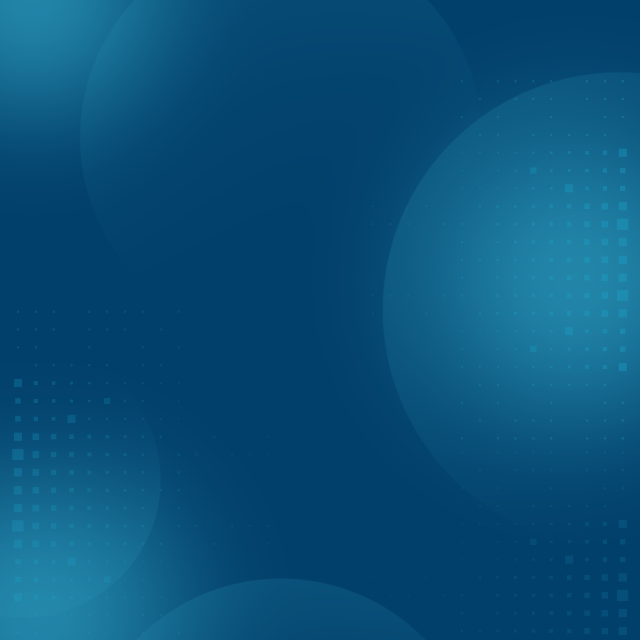
Give the GLSL for this background, as a Shadertoy shader.

```glsl
const vec3 DEEP_BLUE = vec3(0.005, 0.25, 0.42);
const vec3 GLOW_TEAL = vec3(0.16, 0.58, 0.71);
const vec3 DOT_CYAN = vec3(0.10, 0.65, 0.80);

const float GLOW_STRENGTH = 0.82;
const float GLOW_SOFTNESS = 4.0;
const float DISC_STRENGTH = 0.21;
const float DOT_PITCH = 0.0279;
const float DOT_COLUMNS = 14.0;
const float DOT_ROWS = 10.0;
const float DENSE_ROWS = 6.0;

float hash(vec2 cell) {
    vec3 h = fract(cell.xyx * vec3(0.1031, 0.1030, 0.0973));
    h += dot(h, h.yzx + 33.33);
    return fract((h.x + h.y) * h.z);
}

// Soft round light that reaches zero at its radius
vec3 addGlow(vec3 color, vec2 p, vec2 center, float radius) {
    vec2 q = (p - center) / radius;
    float light = pow(max(1.0 - dot(q, q), 0.0), GLOW_SOFTNESS);
    return mix(color, GLOW_TEAL, GLOW_STRENGTH * light);
}

// Translucent disc, strongest at the rim on its lit side
vec3 addDisc(vec3 color, vec2 p, vec2 center, float radius, vec2 lightDir, float pixel) {
    vec2 q = (p - center) / radius;
    float inside = 1.0 - smoothstep(-pixel, pixel, length(p - center) - radius);
    float lit = smoothstep(-0.6, 1.1, dot(q, normalize(lightDir)));
    float rim = mix(0.5, 1.0, min(dot(q, q), 1.0));
    return mix(color, GLOW_TEAL, DISC_STRENGTH * inside * lit * rim);
}

// Width of a square as a share of the pitch; x is the column, y the row
float dotSize(vec2 cell) {
    float col = cell.x;
    float row = cell.y;
    bool edgeAccent = col < 0.5 && mod(row, 4.0) == 2.0 && row <= DENSE_ROWS;
    bool innerAccent = (col == 3.0 && row == 4.0) || (col == 5.0 && row == 5.0);
    if (edgeAccent || innerAccent) return 0.72 - 0.045 * row - 0.03 * col;

    float size = 0.09 + 0.37 * exp(-0.28 * col);
    if (row > 3.0) size *= 0.65;
    if (row > DENSE_ROWS) size = 0.11;

    // Two rows on each side run farther than the rest
    bool longRow = row == 2.0 || row == 3.0;
    float reach = longRow ? DOT_COLUMNS : 9.0;
    bool sparse = row > DENSE_ROWS || col > 7.0;
    if (col > reach || (sparse && hash(cell + 7.0) < 0.4)) return 0.0;
    return size;
}

// Grid of squares that shrinks inward from one side
vec3 addDots(vec3 color, vec2 p, vec2 anchor, float inward, float opacity, float pixel) {
    vec2 grid = (p - anchor) / DOT_PITCH;
    vec2 id = floor(grid + 0.5);
    vec2 cell = vec2(id.x * inward, abs(id.y));
    if (cell.x < 0.0 || cell.x > DOT_COLUMNS || cell.y > DOT_ROWS) return color;

    float size = dotSize(cell);
    if (size <= 0.0) return color;
    vec2 offset = abs(grid - id) - 0.5 * size;
    float edge = max(offset.x, offset.y) * DOT_PITCH;
    float mask = 1.0 - smoothstep(-0.5 * pixel, 0.5 * pixel, edge);
    float fade = mix(1.0, 0.4, cell.x / DOT_COLUMNS);
    return mix(color, DOT_CYAN, opacity * fade * mask);
}

void mainImage(out vec4 fragColor, in vec2 fragCoord) {
    vec2 p = fragCoord / iResolution.xy;
    float pixel = 1.0 / min(iResolution.x, iResolution.y);
    vec3 color = DEEP_BLUE;

    // Glows
    color = addGlow(color, p, vec2(0.90, 0.565), 0.50);
    color = addGlow(color, p, vec2(0.05, 1.01), 0.42);
    color = addGlow(color, p, vec2(0.06, 0.04), 0.48);

    // Discs
    color = addDisc(color, p, vec2(0.439, 0.785), 0.314, vec2(-0.35, 0.94), pixel);
    color = addDisc(color, p, vec2(0.969, 0.516), 0.371, vec2(-0.75, 0.65), pixel);
    color = addDisc(color, p, vec2(0.036, 0.250), 0.215, vec2(0.30, -0.95), pixel);
    color = addDisc(color, p, vec2(0.439, -0.218), 0.314, vec2(-0.35, 0.94), pixel);

    // Squares
    color = addDots(color, p, vec2(0.973, 0.594), -1.0, 0.34, pixel);
    color = addDots(color, p, vec2(0.973, 0.014), -1.0, 0.15, pixel);
    color = addDots(color, p, vec2(0.028, 0.234), 1.0, 0.24, pixel);

    fragColor = vec4(color, 1.0);
}
```
